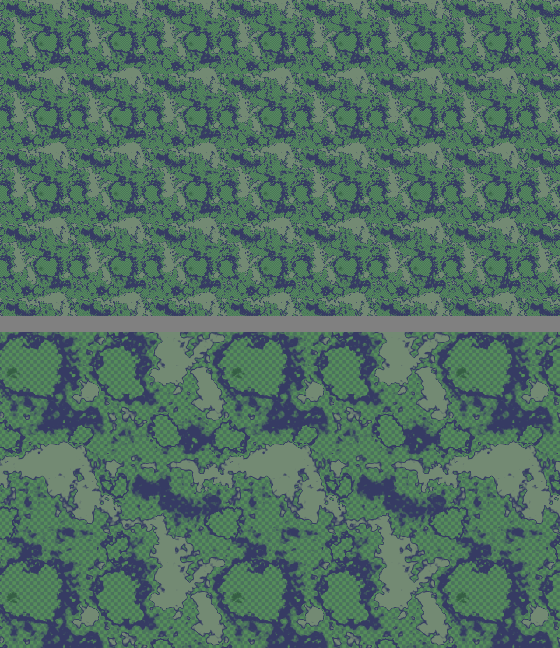
Top, the full canvas; bottom, a detail of the centre.
Reproduce this pattern procedurally as a Shadertoy shader.

```glsl
// A camouflage tile, 7.5 repeats across a 16:9 canvas, in sage, green and navy.
// Soft bumps and wrapping noise make one height field; its ragged contour bands
// are coloured in turn, and a fine checker weave dithers every border.

const float TILE_HEIGHT = 256.0 / 1080.0;   // as a share of canvas height
const float WEAVE_CELLS = 64.0;             // checker cells per tile
const float PI = 3.14159;

const vec3 SAGE  = vec3(0.45, 0.54, 0.45);
const vec3 GREEN = vec3(0.34, 0.57, 0.35);
const vec3 NAVY  = vec3(0.21, 0.23, 0.39);
const vec3 MOSS  = vec3(0.18, 0.33, 0.24);

// Bumps: centre xy and radii zw, in tile units with y down
const vec4 ISLANDS[8] = vec4[8](
    vec4(0.64, 0.555, 0.21, 0.14), vec4(0.04, 0.58, 0.11, 0.145),
    vec4(0.00, 0.36, 0.07, 0.065), vec4(0.23, 0.85, 0.075, 0.065),
    vec4(0.50, 0.89, 0.09, 0.06),  vec4(0.51, 0.25, 0.065, 0.06),
    vec4(0.00, 0.09, 0.06, 0.07),  vec4(0.86, 0.86, 0.05, 0.05));

const vec4 RIDGES[8] = vec4[8](
    vec4(0.74, 0.77, 0.09, 0.07), vec4(0.88, 0.84, 0.10, 0.09),
    vec4(0.99, 0.99, 0.09, 0.08), vec4(0.16, 0.10, 0.10, 0.07),
    vec4(0.34, 0.18, 0.12, 0.08), vec4(0.36, 0.87, 0.14, 0.07),
    vec4(0.62, 0.37, 0.07, 0.06), vec4(0.77, 0.34, 0.07, 0.09));

const vec4 HOLLOWS[8] = vec4[8](
    vec4(0.72, 0.00, 0.17, 0.10), vec4(0.24, 0.42, 0.07, 0.17),
    vec4(0.90, 0.62, 0.05, 0.14), vec4(0.40, 0.64, 0.07, 0.10),
    vec4(0.90, 0.13, 0.07, 0.08), vec4(0.28, 0.57, 0.07, 0.08),
    vec4(0.21, 0.28, 0.05, 0.08), vec4(0.46, 0.06, 0.09, 0.05));

float hash(vec2 p) {
    return fract(sin(dot(p, vec2(127.1, 311.7))) * 43758.5453);
}

// Value noise that wraps after "period" cells
float wrapNoise(vec2 p, float period) {
    vec2 i = floor(p), f = fract(p);
    f = f * f * (3.0 - 2.0 * f);
    vec2 a = mod(i, period), b = mod(i + 1.0, period);
    return mix(mix(hash(a), hash(vec2(b.x, a.y)), f.x),
               mix(hash(vec2(a.x, b.y)), hash(b), f.x), f.y);
}

// Centred fractal noise, seamless over one tile
float roughness(vec2 p, float period) {
    float sum = 0.0, amplitude = 0.42;
    for (int i = 0; i < 4; i++) {
        sum += amplitude * (wrapNoise(p * period, period) - 0.5);
        period *= 2.0;
        amplitude *= 0.74;
    }
    return sum;
}

// Bumps joined by their maximum and wrapped at the tile edge;
// a higher "flatness" gives flatter tops and steeper sides
float bumps(vec2 p, vec4 list[8], float flatness) {
    float top = 0.0;
    for (int i = 0; i < 8; i++) {
        vec2 d = (fract(p - list[i].xy + 0.5) - 0.5) / list[i].zw;
        top = max(top, exp(-pow(dot(d, d), flatness)));
    }
    return top;
}

float heightField(vec2 p) {
    vec2 warp = vec2(roughness(p, 10.0), roughness(p.yx, 14.0));
    vec2 q = p + 0.13 * warp;
    float island = bumps(q, ISLANDS, 2.0);
    float land = max(0.70 * island, 0.26 * bumps(q, RIDGES, 1.3));
    float hollow = 0.36 * bumps(q, HOLLOWS, 1.3) * (1.0 - island);
    return 0.17 + land - hollow + roughness(p, 9.0) * (1.0 - 0.5 * island);
}

// Checker of -1 and 1 with softened cell edges
float weave(vec2 p, float cells) {
    vec2 s = sin(PI * cells * p);
    return clamp(4.0 * s.x * s.y, -1.0, 1.0);
}

float softStep(float edge, float soft, float x) {
    return smoothstep(edge - soft, edge + soft, x);
}

void mainImage(out vec4 fragColor, in vec2 fragCoord) {
    float tileSize = iResolution.y * TILE_HEIGHT;
    vec2 p = vec2(fragCoord.x, iResolution.y - fragCoord.y) / tileSize;
    p = fract(p);
    float soft = 1.5 / tileSize;
    float h = heightField(p);
    float check = weave(p, WEAVE_CELLS);

    // Bands: sage, thin navy outline, green, navy, green island
    float dithered = h + 0.03 * check;
    float outer = softStep(0.07, 0.03, h) - softStep(0.35, 0.07, dithered);
    float inner = softStep(0.62, 0.06, dithered);
    float green = clamp(outer + inner, 0.0, 1.0) * (0.80 + 0.16 * check);
    vec3 color = mix(NAVY, GREEN, green);
    color = mix(SAGE, color, softStep(0.01, 0.04, h + 0.01 * check));

    // Small dark fleck inside the large island
    float fleck = length((p - vec2(0.55, 0.575)) * vec2(1.0, 0.8));
    fleck += 0.05 * roughness(p, 32.0);
    color = mix(color, MOSS, 0.75 * (1.0 - softStep(0.022, soft, fleck)));

    fragColor = vec4(color, 1.0);
}
```
